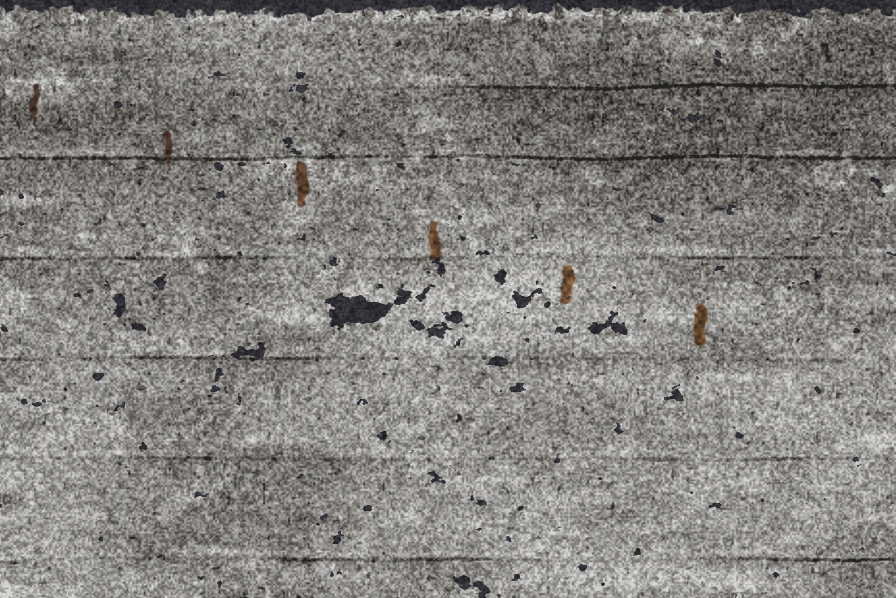
Write a Shadertoy shader that draws this texture.

```glsl
float hash(vec2 p) {
    vec3 q = fract(vec3(p.xyx) * 0.1031);
    q += dot(q, q.yzx + 33.33);
    return fract((q.x + q.y) * q.z);
}

float noise(vec2 p) {
    vec2 i = floor(p), f = fract(p);
    f = f * f * (3.0 - 2.0 * f);
    return mix(mix(hash(i), hash(i + vec2(1, 0)), f.x),
               mix(hash(i + vec2(0, 1)), hash(i + vec2(1, 1)), f.x), f.y);
}

float fbm(vec2 p) {
    float sum = 0.0, weight = 0.53;
    for (int i = 0; i < 4; i++) {
        sum += weight * noise(p);
        p = mat2(1.6, 1.2, -1.2, 1.6) * p + 47.3;
        weight *= 0.5;
    }
    return sum;
}

// Soft elliptical spot: 1 at the centre, 0 far away
float spot(vec2 p, vec2 centre, vec2 radius) {
    vec2 q = (p - centre) / radius;
    return exp(-dot(q, q));
}

float segment(vec2 p, vec2 a, vec2 b) {
    vec2 d = b - a;
    return length(p - a - d * clamp(dot(p - a, d) / dot(d, d), 0.0, 1.0));
}

// Centre and radius of the large paint remnants
const vec4 REMNANTS[6] = vec4[6](
    vec4(0.605, 0.477, 0.050, 0.022), vec4(0.737, 0.455, 0.040, 0.042),
    vec4(0.410, 0.405, 0.050, 0.011), vec4(0.830, 0.395, 0.040, 0.012),
    vec4(1.120, 0.340, 0.040, 0.040), vec4(0.790, 0.030, 0.050, 0.024));

void mainImage(out vec4 fragColor, in vec2 fragCoord) {
    vec2 p = fragCoord / iResolution.y;
    float ragged = fbm(p * 60.0 + 11.0) - 0.5;
    float broad = fbm(p * vec2(3.0, 5.0) + 5.0) - 0.5;
    float streak = fbm(p * vec2(4.0, 30.0) + 71.0);

    // Weathered tone, darker towards the upper right
    float tone = 0.575 - 0.085 * smoothstep(0.42, 0.85, p.y);
    tone -= 0.09 * smoothstep(0.6, 1.4, p.x) * smoothstep(0.3, 0.75, p.y);
    tone += 0.26 * broad + 0.22 * (streak - 0.5);
    tone += 0.13 * spot(p, vec2(0.78, 0.50), vec2(0.22, 0.07));

    // Board seams: broken dark line, pale lip and soft shadow
    float lime = 0.0;
    for (int i = 0; i < 6; i++) {
        float k = float(i);
        float height = min(0.064 + 0.168 * k, 0.855);
        float d = p.y - height - 0.008 * (noise(vec2(p.x * 5.0, k * 7.0)) - 0.5) - 0.004 * ragged;
        float broken = smoothstep(0.4, 0.7, fbm(vec2(p.x * 9.0, k * 13.0 + 3.0)));
        float strength = i == 4 ? 0.9 : i == 5 ? smoothstep(0.3, 1.1, p.x) : 0.2 + 0.7 * broken;
        tone -= 0.30 * strength * smoothstep(0.0045, 0.001, abs(d));
        tone -= 0.05 * strength * exp(-abs(d + 0.008) * 90.0);
        float lip = smoothstep(0.42, 0.68, fbm(vec2(p.x * 6.0, p.y * 50.0) + k * 19.0));
        lime += 0.65 * lip * exp(-pow((d - 0.010) / 0.008, 2.0));
    }

    // Lime streaks, blotches and one curved scrape
    lime += 0.6 * smoothstep(0.68, 0.80, streak + 0.2 * ragged);
    lime += 0.5 * smoothstep(0.68, 0.78, fbm(p * vec2(10.0, 14.0) + 29.0) + 0.3 * ragged);
    vec2 bent = p - vec2(0.012 * sin((p.y - 0.57) * 25.0), 0.0);
    float scrape = segment(bent, vec2(0.737, 0.693), vec2(0.797, 0.570)) + 0.006 * ragged;
    lime += 0.65 * smoothstep(0.008, 0.003, scrape);
    float drip = abs(p.y - 0.648 - 0.012 * (noise(vec2(p.x * 9.0, 4.0)) - 0.5));
    lime += 0.5 * smoothstep(0.007, 0.001, drip + 0.006 * ragged)
          * smoothstep(0.60, 0.72, p.x) * smoothstep(1.08, 0.95, p.x);
    lime += 1.2 * smoothstep(0.0, 0.12, ragged + 0.25 * spot(p, vec2(0.78, 0.98), vec2(0.4, 0.02)) - 0.08)
          * smoothstep(0.955, 0.975, p.y);
    tone = mix(tone, 0.76, 0.75 * clamp(lime, 0.0, 1.0));

    // Sandy grain and open pores
    float fine = noise(p * 310.0) - 0.5;
    float coarse = noise(p * 165.0 + 9.0) - 0.5;
    tone += 0.34 * fine + 0.22 * coarse + 0.16 * ragged;
    tone -= 0.20 * smoothstep(0.82, 0.95, noise(p * 120.0 + 33.0));
    tone = clamp(tone, 0.13, 0.84);
    vec3 warmth = mix(vec3(1.045, 1.0, 0.945), vec3(1.0, 0.997, 0.985), smoothstep(0.25, 0.72, tone));
    vec3 color = tone * warmth;
    color.r += 0.03 * (noise(p * 190.0 + 83.0) - 0.5);

    // Rust runs stepping down across the boards
    for (int i = 0; i < 6; i++) {
        float k = float(i);
        float jitter = hash(vec2(k, 17.0));
        vec2 q = p - vec2(0.06 + 0.222 * k, 0.825 - 0.073 * k + 0.02 * (jitter - 0.5));
        q.x += 0.007 * (noise(vec2(p.y * 45.0, k)) - 0.5);
        float width = i < 2 ? 0.004 : 0.008;
        float d = segment(q, vec2(0.0, -0.028), vec2(0.0, 0.018 + 0.014 * jitter)) - width;
        vec3 rust = mix(vec3(0.25, 0.16, 0.13), vec3(0.43, 0.28, 0.15), smoothstep(0.0, 4.0, k));
        rust *= 1.0 + 0.8 * coarse + 0.9 * ragged;
        color = mix(color, rust, 0.88 * smoothstep(0.003, -0.002, d + 0.015 * ragged));
    }

    // Flaked blue-black paint, gathered in clusters
    float cluster = 0.0;
    for (int i = 0; i < 6; i++)
        cluster = max(cluster, spot(p, REMNANTS[i].xy, REMNANTS[i].zw));
    float belt = spot(p, vec2(0.55, 0.43), vec2(0.75, 0.17)) + spot(p, vec2(0.8, 0.02), vec2(0.6, 0.06));
    float scatter = smoothstep(0.35, 0.7, fbm(p * vec2(5.0, 8.0) + 61.0));
    float flakes = fbm(p * vec2(30.0, 40.0) + 23.0) + 0.25 * ragged;
    float limit = 0.81 - 0.13 * scatter * (0.35 + belt) - 0.29 * cluster;
    float paint = smoothstep(0.0, 0.035, flakes - limit);

    // Dark strip along the top edge
    paint = max(paint, smoothstep(-0.003, 0.003, p.y - 0.982 + 0.035 * ragged + 0.02 * broad));
    vec3 paintColor = vec3(0.165, 0.16, 0.185) * (1.0 + 0.6 * fine + 0.5 * coarse);
    color = mix(color, paintColor, 0.94 * paint);

    fragColor = vec4(color, 1.0);
}
```
